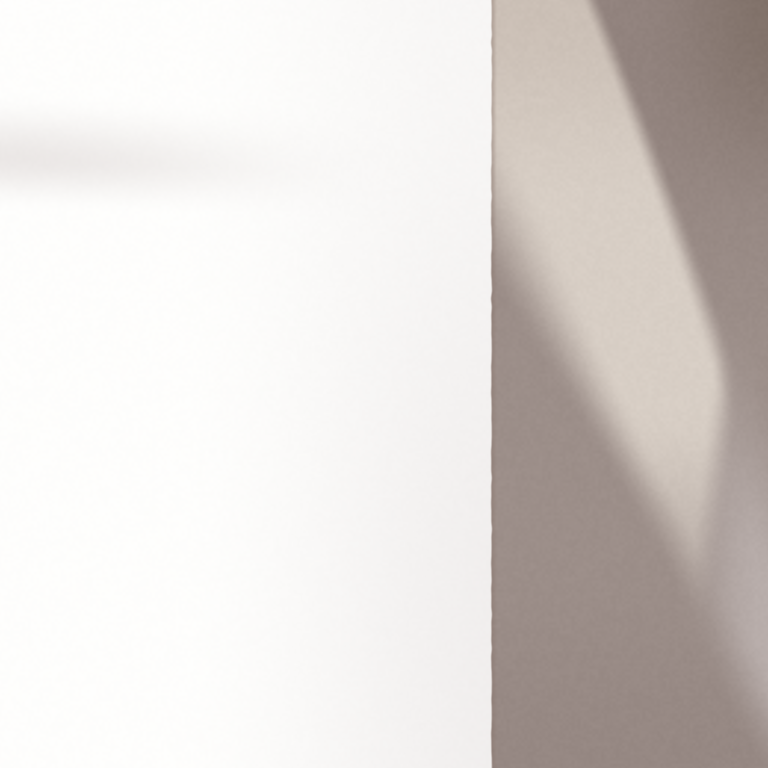
Give the GLSL for this background, as a WebGL 2 fragment shader.

```glsl
#version 300 es
precision highp float;
// A white wall panel beside a taupe recess crossed by a soft slanting sunbeam.

uniform vec2 u_resolution;
out vec4 outColor;

// Panel
const float PANEL_EDGE = 0.640;
const vec3 PANEL_LIGHT = vec3(0.995, 0.994, 0.989);
const vec3 PANEL_SHADE = vec3(0.943, 0.933, 0.930);
const vec3 BAND_COLOR = vec3(0.912, 0.896, 0.890);
const float BAND_STRENGTH = 0.88;

// Recess
const vec3 RECESS_MID = vec3(0.612, 0.558, 0.537);
const vec3 RECESS_LOW = vec3(0.588, 0.533, 0.513);
const vec3 RECESS_TOP = vec3(0.570, 0.512, 0.492);
const vec3 CORNER_COLOR = vec3(0.485, 0.425, 0.390);
const vec3 SEAM_COLOR = vec3(0.530, 0.450, 0.415);

// Light
const vec3 BEAM_TOP = vec3(0.795, 0.750, 0.712);
const vec3 BEAM_CORE = vec3(0.845, 0.808, 0.772);
const vec3 GLOW_COLOR = vec3(0.735, 0.695, 0.685);
const float GRAIN_CELLS = 260.0;
const float GRAIN_AMOUNT = 0.012;

float hash(vec2 p) {
    vec3 q = fract(vec3(p.xyx) * 0.1031);
    q += dot(q, q.yzx + 33.33);
    return fract((q.x + q.y) * q.z);
}

float noise(vec2 p) {
    vec2 cell = floor(p);
    vec2 f = fract(p);
    f = f * f * (3.0 - 2.0 * f);
    float low = mix(hash(cell), hash(cell + vec2(1, 0)), f.x);
    float high = mix(hash(cell + vec2(0, 1)), hash(cell + 1.0), f.x);
    return mix(low, high, f.y);
}

// Smooth step centred on an edge
float soften(float d, float halfWidth) {
    return smoothstep(-halfWidth, halfWidth, d);
}

// In these functions p.y is measured downward from the top.
vec3 panel(vec2 p) {
    float shade = smoothstep(0.22, 0.68, p.x) * mix(0.52, 1.0, smoothstep(0.05, 0.8, p.y));
    vec3 color = mix(PANEL_LIGHT, PANEL_SHADE, shade);

    // Blurred horizontal shadow, thinning toward the right
    float upper = soften(p.y - 0.163 - 0.05 * p.x, 0.045);
    float lower = 1.0 - soften(p.y - 0.240 - 0.03 * p.x, 0.035);
    float fade = 1.0 - smoothstep(0.02, 0.54, p.x);
    return mix(color, BAND_COLOR, BAND_STRENGTH * upper * lower * fade);
}

float beamMask(vec2 p) {
    float leftEdge = 0.640 + 0.55 * (p.y - 0.270);
    float rightEdge = 0.769 + 0.40 * p.y - 0.08 * p.y * p.y;
    float tipEdge = 0.943 - 0.13 * (p.y - 0.52);
    float left = soften(p.x - leftEdge, mix(0.075, 0.035, smoothstep(0.15, 0.65, p.y)));
    float right = 1.0 - soften(p.x - rightEdge, mix(0.013, 0.026, p.y));
    float tip = 1.0 - soften(p.x - tipEdge, 0.022);
    float fade = 1.0 - 0.55 * smoothstep(0.52, 0.78, p.y);
    return left * right * tip * fade;
}

vec3 recess(vec2 p) {
    vec3 color = mix(RECESS_TOP, RECESS_MID, smoothstep(0.05, 0.50, p.y));
    color = mix(color, RECESS_LOW, smoothstep(0.70, 1.0, p.y));
    float corner = smoothstep(0.82, 1.02, p.x) * (1.0 - smoothstep(0.0, 0.30, p.y));
    color = mix(color, CORNER_COLOR, 0.8 * corner);

    // Reflected light along the lower right side
    float above = 1.0 - soften(p.y - 0.94 - 1.7 * (p.x - 1.0), 0.085);
    float below = soften(p.y - 0.63 - 1.6 * (p.x - 1.0), 0.16);
    float side = smoothstep(0.86, 1.0, p.x);
    color = mix(color, GLOW_COLOR, 0.9 * above * below * side);

    // Main sunbeam
    vec3 beam = mix(BEAM_TOP, BEAM_CORE, smoothstep(0.0, 0.28, p.y));
    color = mix(color, beam, beamMask(p));

    // Warm contact line at the panel
    float seam = 1.0 - smoothstep(0.0, 0.008, p.x - PANEL_EDGE);
    return mix(color, SEAM_COLOR, 0.40 * seam);
}

void main() {
    vec2 uv = gl_FragCoord.xy / u_resolution;
    vec2 p = vec2(uv.x, 1.0 - uv.y);

    float wobble = 0.0012 * (noise(vec2(3.0, p.y * 90.0)) - 0.5);
    float inside = soften(p.x - PANEL_EDGE - wobble, 0.0016);
    vec3 color = mix(panel(p), recess(p), inside);

    // Fine plaster grain, stronger in the recess
    float grain = noise(p * GRAIN_CELLS) + 0.5 * noise(p * GRAIN_CELLS * 0.5) - 0.75;
    color += grain * GRAIN_AMOUNT * mix(0.5, 1.2, inside);

    outColor = vec4(clamp(color, 0.0, 1.0), 1.0);
}
```
